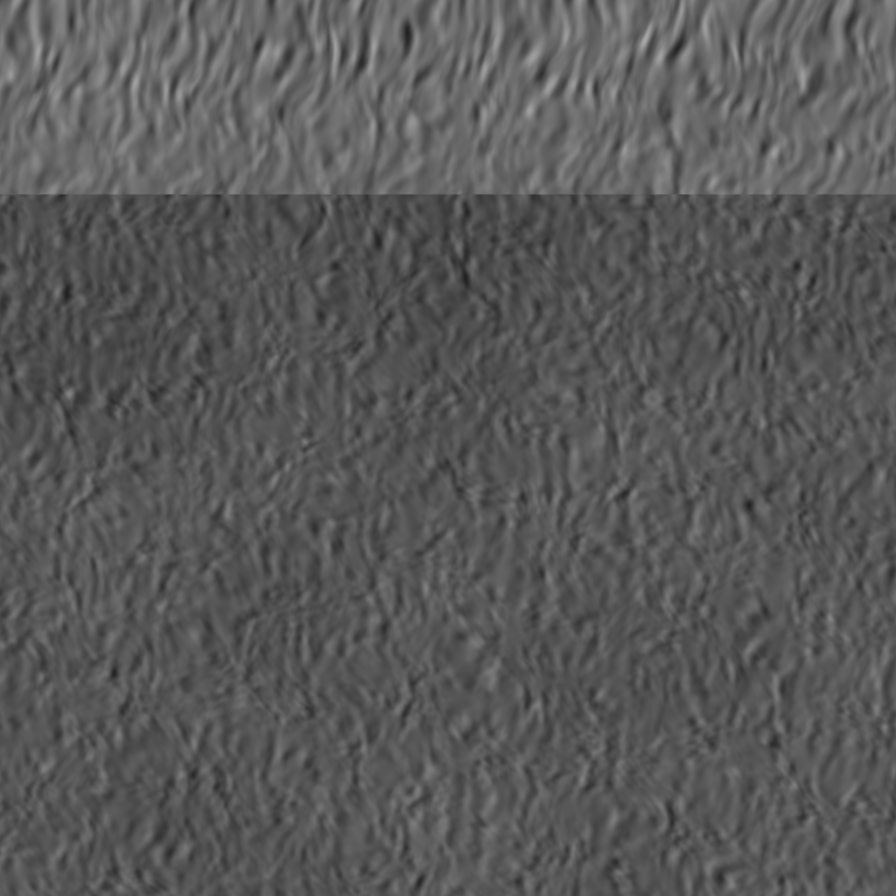
Reproduce this texture procedurally as a WebGL 2 fragment shader.

```glsl
#version 300 es
precision highp float;
// Grey embossed plaster wall: a lighter, vertically streaked band above a darker, finely grained field.

uniform vec2 u_resolution;
out vec4 fragColor;

// Random unit gradient for a lattice cell
vec2 cellGradient(vec2 cell) {
    uvec2 q = uvec2(ivec2(cell) + 4096) * uvec2(1597334673u, 3812015801u);
    uint h = (q.x ^ q.y) * 1597334673u;
    h = (h ^ (h >> 15)) * 2246822519u;
    float angle = float((h ^ (h >> 13)) & 65535u) * 6.28318 / 65536.0;
    return vec2(cos(angle), sin(angle));
}

float gradientNoise(vec2 p) {
    vec2 i = floor(p), f = p - i;
    vec2 w = f * f * f * (f * (f * 6.0 - 15.0) + 10.0);
    float a = dot(cellGradient(i), f);
    float b = dot(cellGradient(i + vec2(1, 0)), f - vec2(1, 0));
    float c = dot(cellGradient(i + vec2(0, 1)), f - vec2(0, 1));
    float d = dot(cellGradient(i + vec2(1, 1)), f - vec2(1, 1));
    return mix(mix(a, b, w.x), mix(c, d, w.x), w.y);
}

// Octaves are turned against each other so that no lattice shows
float surfaceHeight(vec2 p) {
    float height = 0.0, amplitude = 1.0;
    for (int octave = 0; octave < 3; octave++) {
        height += amplitude * gradientNoise(p);
        p = mat2(0.89, 0.45, -0.45, 0.89) * p * 1.6 + vec2(37.2, 11.8);
        amplitude *= 0.55;
    }
    return height;
}

// Difference of heights across a small sideways step, as if lit from one side
float emboss(vec2 p) {
    return surfaceHeight(p) - surfaceHeight(p + vec2(0.5, -0.1));
}

void main() {
    vec2 uv = gl_FragCoord.xy / u_resolution;
    float edgeY = 0.783;
    float rise = max(uv.y - edgeY, 0.0);

    // Slow warp that slants the grain, and patches of calm and rough surface
    vec2 warp = vec2(gradientNoise(uv * 13.0 + 5.0), gradientNoise(uv * 13.0 + 71.0));
    float mottling = gradientNoise(uv * vec2(5.0, 6.0) + 23.0)
                   + 0.6 * gradientNoise(uv * 17.0 + 41.0);
    float roughness = 1.0 + 1.2 * gradientNoise(uv * vec2(34.0, 26.0) + 13.0);

    // Lower field: short grain, darkest beneath the edge and at the left
    float grain = emboss(uv * vec2(60.0, 43.0) + warp * 0.9);
    float field = 0.336 - 0.03 * smoothstep(0.45, edgeY, uv.y)
                + 0.014 * (uv.x - 0.5) + 0.034 * mottling + 0.113 * roughness * grain;

    // Faint raised crease near the bottom centre
    float creaseX = 0.483 + 0.006 * sin(uv.y * 24.0);
    float creaseSpan = smoothstep(0.02, 0.08, uv.y) * (1.0 - smoothstep(0.2, 0.27, uv.y));
    float offset = uv.x - creaseX;
    field += creaseSpan * (0.035 * exp(-pow(offset / 0.004, 2.0))
                         - 0.025 * exp(-pow((offset - 0.01) / 0.005, 2.0))
                         + 0.015 * exp(-pow((offset + 0.03) / 0.025, 2.0)));

    // Upper band: strokes lengthen and gain contrast with height
    vec2 streakPoint = vec2(uv.x * 57.0 - rise * 9.0, 31.0 * rise - 32.0 * rise * rise);
    float streaks = emboss(streakPoint + vec2(warp.x * 0.9, 90.0));
    float band = 0.412 + 0.034 * mottling
               + mix(0.12, 0.19, smoothstep(0.0, 0.16, rise)) * roughness * streaks;

    float blend = 0.8 / u_resolution.y;
    float grey = mix(field, band, smoothstep(edgeY - blend, edgeY + blend, uv.y));
    fragColor = vec4(vec3(clamp(grey, 0.0, 1.0)), 1.0);
}
```
